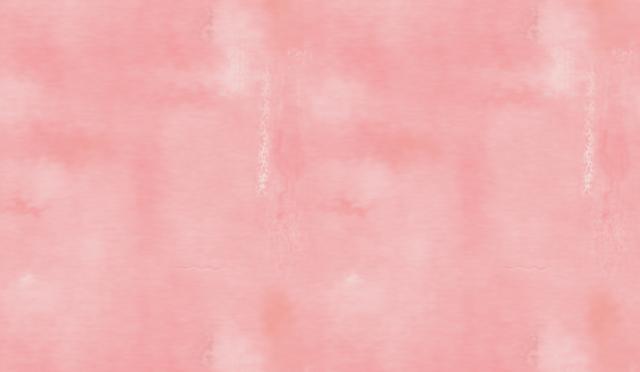
Reproduce this texture procedurally as a WebGL 1 fragment shader.

```glsl
precision highp float;
// Weathered pink plaster: a square tile, about two across and just over one down.
// Wrapping gradient noise gives clouds, brushed grain and strands; ragged blots
// place the stains and pale wear, and noisy masks chip paint off the scrapes.
uniform vec2 u_resolution;

vec2 gradient(vec2 cell) {
  float a = 6.2832 * fract(sin(dot(cell, vec2(127.1, 311.7))) * 43758.55);
  return vec2(cos(a), sin(a));
}

// Gradient noise that wraps after the given whole number of cells per tile.
float noise(vec2 uv, vec2 cells) {
  vec2 p = uv * cells, i = floor(p), f = p - i;
  vec2 s = f * f * f * (f * (f * 6.0 - 15.0) + 10.0);
  vec2 e = vec2(1.0, 0.0);
  float a = dot(gradient(mod(i, cells)), f);
  float b = dot(gradient(mod(i + e.xy, cells)), f - e.xy);
  float c = dot(gradient(mod(i + e.yx, cells)), f - e.yx);
  float d = dot(gradient(mod(i + e.xx, cells)), f - e.xx);
  return mix(mix(a, b, s.x), mix(c, d, s.x), s.y);
}

float clouds(vec2 uv) {
  float sum = 0.0, amp = 1.0;
  vec2 cells = vec2(4.0, 5.0);
  for (int k = 0; k < 5; k++) {
    sum += amp * noise(uv, cells);
    cells *= 2.0;
    amp *= 0.6;
  }
  return sum;
}

// Soft elliptical spot that wraps round the tile edges.
float blot(vec2 uv, vec2 centre, vec2 radius) {
  vec2 d = (fract(uv - centre + 0.5) - 0.5) / radius;
  return exp(-dot(d, d));
}

void main() {
  vec2 uv = fract(gl_FragCoord.xy / (0.508 * u_resolution.x));
  vec2 warp = vec2(noise(uv, vec2(9.0)), noise(uv + 0.37, vec2(11.0)));
  vec2 ragged = vec2(noise(uv, vec2(26.0, 38.0)), noise(uv + 0.61, vec2(31.0, 44.0)));
  vec2 w = uv + 0.04 * warp + 0.03 * ragged;

  // Cloudy base with vertical wash and horizontal brushed grain
  float tone = 0.02 + 0.6 * clouds(uv) + 0.35 * noise(w, vec2(16.0, 3.0));
  vec2 bent = uv + vec2(0.0, 0.006 * ragged.x);
  tone += 0.25 * noise(bent, vec2(13.0, 72.0)) + 0.32 * noise(bent, vec2(40.0, 110.0));

  // Pale worn areas
  tone += 1.0 * blot(w, vec2(0.05, 0.83), vec2(0.13, 0.08));
  tone += 0.7 * blot(w, vec2(0.12, 0.60), vec2(0.14, 0.05));
  tone += 0.9 * blot(w, vec2(0.29, 0.36), vec2(0.12, 0.10));
  tone += 0.7 * blot(w, vec2(0.13, 0.22), vec2(0.16, 0.10));
  tone += 0.8 * blot(w, vec2(0.62, 0.91), vec2(0.15, 0.03));
  tone += 1.2 * blot(w, vec2(0.73, 0.95), vec2(0.06, 0.09));
  tone += 1.2 * blot(w, vec2(0.71, 0.09), vec2(0.05, 0.07));
  tone += 0.4 * blot(w, vec2(0.66, 0.55), vec2(0.14, 0.20));

  // Deeper rose stains
  tone -= 1.1 * blot(w, vec2(0.10, 0.99), vec2(0.09, 0.12));
  tone -= 1.0 * blot(w, vec2(0.17, 0.72), vec2(0.17, 0.06));
  tone -= 0.7 * blot(w, vec2(0.45, 0.58), vec2(0.06, 0.20));
  tone -= 0.8 * blot(w, vec2(0.42, 0.98), vec2(0.16, 0.09));
  tone -= 0.7 * blot(w, vec2(0.58, 0.84), vec2(0.12, 0.03));
  tone -= 0.8 * blot(w, vec2(0.89, 0.67), vec2(0.06, 0.14));
  tone -= 1.1 * blot(w, vec2(0.07, 0.515), vec2(0.07, 0.016));
  tone -= 0.6 * blot(w, vec2(0.47, 0.10), vec2(0.16, 0.10));

  // Vertical strands around the scraped seam
  float seam = blot(uv, vec2(0.87, 0.60), vec2(0.09, 0.42));
  tone += seam * (0.8 * noise(w, vec2(42.0, 4.0)) + 0.6 * noise(uv, vec2(76.0, 18.0)));

  // Hairline crack with a lit lower lip
  float drop = uv.y - 0.322 - 0.018 * noise(uv, vec2(19.0, 3.0)) - 0.006 * ragged.y;
  float span = smoothstep(0.50, 0.57, uv.x) * (1.0 - smoothstep(0.66, 0.74, uv.x));
  tone -= 0.6 * span * exp(-pow(drop / 0.003, 2.0));
  tone += 0.4 * span * exp(-pow((drop + 0.007) / 0.004, 2.0));

  tone = clamp(tone, -1.5, 1.6);
  vec3 colour = vec3(0.95, 0.696, 0.701) + tone * vec3(0.003, 0.064, 0.061);

  // Warm coral stains and a mottled mauve mark
  float coral = 0.75 * blot(w, vec2(0.86, 0.17), vec2(0.045, 0.08));
  coral += 0.55 * blot(w, vec2(0.26, 0.69), vec2(0.07, 0.045));
  coral += 0.4 * blot(w, vec2(0.88, 0.03), vec2(0.06, 0.06));
  colour = mix(colour, vec3(0.94, 0.61, 0.58), min(coral, 1.0));
  float mottle = smoothstep(-0.25, 0.25, noise(uv, vec2(58.0)));
  float mark = mottle * blot(w, vec2(0.64, 0.07), vec2(0.035, 0.045));
  colour = mix(colour, vec3(0.87, 0.60, 0.61), 0.55 * mark);

  // Chipped plaster: one long scrape, fainter side patches and a small bare spot
  float chips = noise(uv, vec2(120.0, 92.0)) + 0.6 * noise(uv, vec2(64.0, 26.0));
  float across = (uv.x - 0.814 - 0.03 * (uv.y - 0.75) - 0.012 * ragged.x) / 0.016;
  float scrape = smoothstep(0.52, 0.58, uv.y) * (1.0 - smoothstep(0.88, 1.0, uv.y));
  scrape *= exp(-across * across) * mix(0.9, 0.5, smoothstep(0.64, 0.80, uv.y));
  float flecks = 0.45 * blot(w, vec2(0.735, 0.94), vec2(0.035, 0.08));
  flecks += 0.40 * blot(w, vec2(0.91, 0.97), vec2(0.03, 0.025));
  flecks += 0.30 * blot(w, vec2(0.87, 0.43), vec2(0.06, 0.10));
  float bare = (scrape + flecks) * smoothstep(-0.40, 0.35, chips);
  bare += 0.7 * blot(w, vec2(0.10, 0.285), vec2(0.018, 0.018));
  colour = mix(colour, vec3(0.95, 0.86, 0.84), min(bare, 0.85));

  gl_FragColor = vec4(colour, 1.0);
}
```
